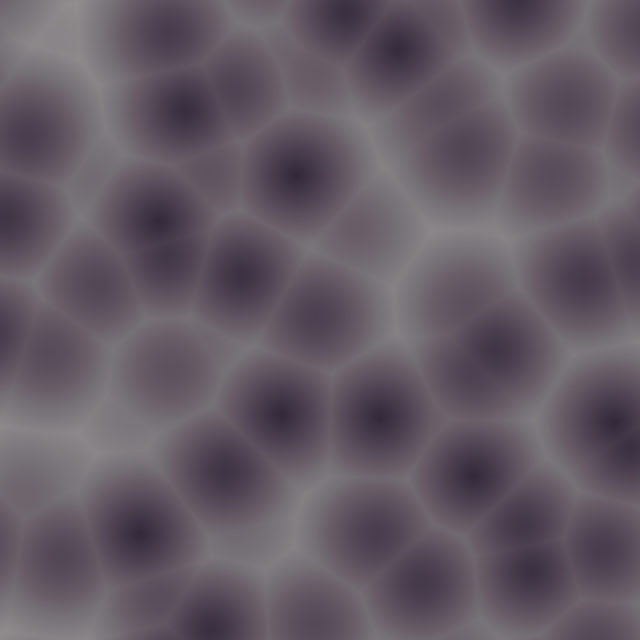
Write a WebGL 2 fragment shader that draws this texture.

```glsl
#version 300 es
precision highp float;
// Soft dusky cells: a flat slice through 3D cellular noise, dark plum cores and pale grey seams.

uniform vec2 u_resolution;
out vec4 fragColor;

const float CELLS_ACROSS = 6.5;
const float SLICE_DEPTH = 3.4;

// Sine hash: one random point inside the unit cube per lattice cell
vec3 hash3(vec3 cell) {
    vec3 phase = vec3(dot(cell, vec3(127.1, 311.7, 74.7)),
                      dot(cell, vec3(269.5, 183.3, 246.1)),
                      dot(cell, vec3(113.5, 271.9, 124.6)));
    return fract(sin(phase) * 43758.5453);
}

// Distance from p to the nearest scattered point in space
float nearestPoint(vec3 p) {
    vec3 cell = floor(p);
    vec3 local = p - cell;
    float nearestSq = 8.0;
    for (int z = -1; z <= 1; z++) {
        for (int y = -1; y <= 1; y++) {
            for (int x = -1; x <= 1; x++) {
                vec3 offset = vec3(x, y, z);
                vec3 toPoint = offset + hash3(cell + offset) - local;
                nearestSq = min(nearestSq, dot(toPoint, toPoint));
            }
        }
    }
    return sqrt(nearestSq);
}

// Blend from one colour to the next between two distances
vec3 rampStep(vec3 base, vec3 next, float start, float end, float d) {
    return mix(base, next, clamp((d - start) / (end - start), 0.0, 1.0));
}

// Distance to colour: plum, mauve, cool grey, pale grey
vec3 duskRamp(float d) {
    const vec3 core  = vec3(0.190, 0.150, 0.220);
    const vec3 plum  = vec3(0.315, 0.270, 0.330);
    const vec3 mauve = vec3(0.408, 0.362, 0.402);
    const vec3 slate = vec3(0.462, 0.440, 0.465);
    const vec3 pale  = vec3(0.575, 0.555, 0.560);
    vec3 color = rampStep(core, plum, 0.0, 0.31, d);
    color = rampStep(color, mauve, 0.31, 0.53, d);
    color = rampStep(color, slate, 0.53, 0.69, d);
    return rampStep(color, pale, 0.69, 1.02, d);
}

void main() {
    vec2 uv = gl_FragCoord.xy / min(u_resolution.x, u_resolution.y);
    vec3 slicePoint = vec3(uv * CELLS_ACROSS, SLICE_DEPTH);
    fragColor = vec4(duskRamp(nearestPoint(slicePoint)), 1.0);
}
```
